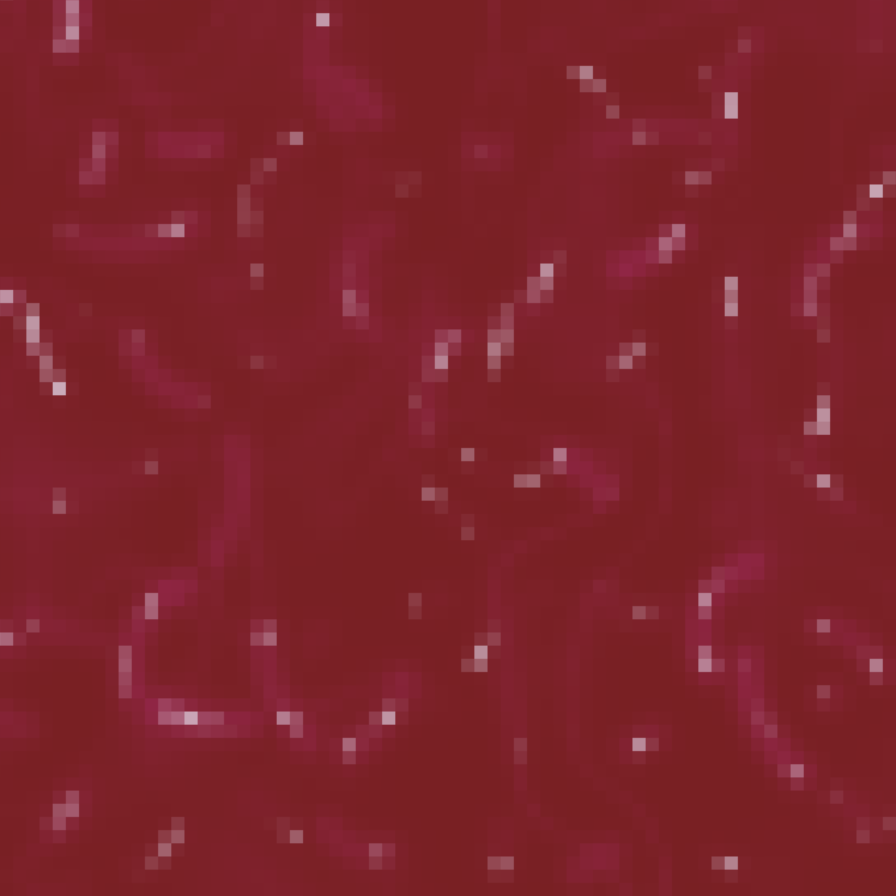
Reproduce this texture procedurally as a three.js fragment shader.

```glsl
// Coarse-pixel crimson liquid with curved plum wisps and scattered pale glints.
varying vec2 vUv;

const float PIXELS = 68.0;      // blocks across the canvas
const float SPACING = 8.5;      // blocks between wisps
const float EDGE = 0.07;        // blend width between blocks
const vec3 CRIMSON = vec3(0.474, 0.126, 0.138);
const vec3 PLUM = vec3(0.575, 0.150, 0.285);
const vec3 PALE = vec3(0.830, 0.740, 0.800);

vec3 hash3(vec2 p) {
  vec3 q = fract(p.xyx * vec3(0.1031, 0.1030, 0.0973));
  q += dot(q, q.yxz + 33.33);
  return fract((q.xxy + q.yzz) * q.zyx);
}

float valueNoise(vec2 p) {
  vec2 i = floor(p);
  vec2 f = fract(p);
  vec2 u = f * f * (3.0 - 2.0 * f);
  float low = mix(hash3(i).x, hash3(i + vec2(1.0, 0.0)).x, u.x);
  float high = mix(hash3(i + vec2(0.0, 1.0)).x, hash3(i + 1.0).x, u.x);
  return mix(low, high, u.y);
}

// Distance to an arc centred on the origin with its midpoint at +x.
float arcDistance(vec2 p, float radius, float halfAngle) {
  float a = clamp(atan(p.y, p.x), -halfAngle, halfAngle);
  return length(p - radius * vec2(cos(a), sin(a)));
}

// Returns the soft glow in x and the narrow core in y.
vec2 wisps(vec2 p) {
  vec2 home = floor(p / SPACING);
  vec2 light = vec2(0.0);
  for (int y = -1; y <= 1; y++) {
    for (int x = -1; x <= 1; x++) {
      vec2 id = home + vec2(float(x), float(y));
      vec3 place = hash3(id + 17.0);
      vec3 form = hash3(id + 71.0);
      vec2 middle = (id + 0.1 + 0.8 * place.xy) * SPACING;
      float turn = 6.28318 * place.z;
      float radius = mix(4.0, 13.0, form.x);
      float halfLength = mix(0.3, 5.0, form.y);
      vec2 axis = vec2(cos(turn), sin(turn));
      vec2 q = p - middle;
      vec2 local = vec2(dot(q, axis) + radius, dot(q, vec2(-axis.y, axis.x)));
      float d = arcDistance(local, radius, halfLength / radius);
      float strength = 0.12 + 0.68 * form.z * form.z;
      float glow = strength * exp(-d * d / 1.8);
      float core = exp(-d * d / 0.36);
      light = max(light, vec2(glow, core));
    }
  }
  return light;
}

// Faint, wide filaments beneath the wisps.
float smudge(vec2 p) {
  vec2 warp = vec2(valueNoise(p * 0.09 + 5.0), valueNoise(p * 0.09 + 40.0));
  float n = valueNoise(p * 0.11 + 2.0 * warp);
  float ridge = 1.0 - abs(2.0 * n - 1.0);
  return 0.4 * pow(ridge, 4.0) * valueNoise(p * 0.16 + 90.0);
}

vec3 blockColour(vec2 block) {
  vec2 p = block + 0.5;
  vec2 light = wisps(p);
  float tint = clamp(light.x + smudge(p), 0.0, 1.0);
  float clump = smoothstep(0.5, 0.9, valueNoise(p * 0.45 + 23.0));
  float glint = light.y * clump * mix(0.4, 1.0, hash3(block + 131.0).x);
  return mix(mix(CRIMSON, PLUM, tint), PALE, glint);
}

void main() {
  // Blend the four nearest blocks only at their borders.
  vec2 p = vUv * PIXELS - 0.5;
  vec2 block = floor(p);
  vec2 w = smoothstep(0.5 - EDGE, 0.5 + EDGE, fract(p));
  vec3 colour = vec3(0.0);
  for (int y = 0; y <= 1; y++) {
    for (int x = 0; x <= 1; x++) {
      vec2 offset = vec2(float(x), float(y));
      vec2 weight = mix(1.0 - w, w, offset);
      colour += weight.x * weight.y * blockColour(block + offset);
    }
  }
  gl_FragColor = vec4(colour, 1.0);
}
```
